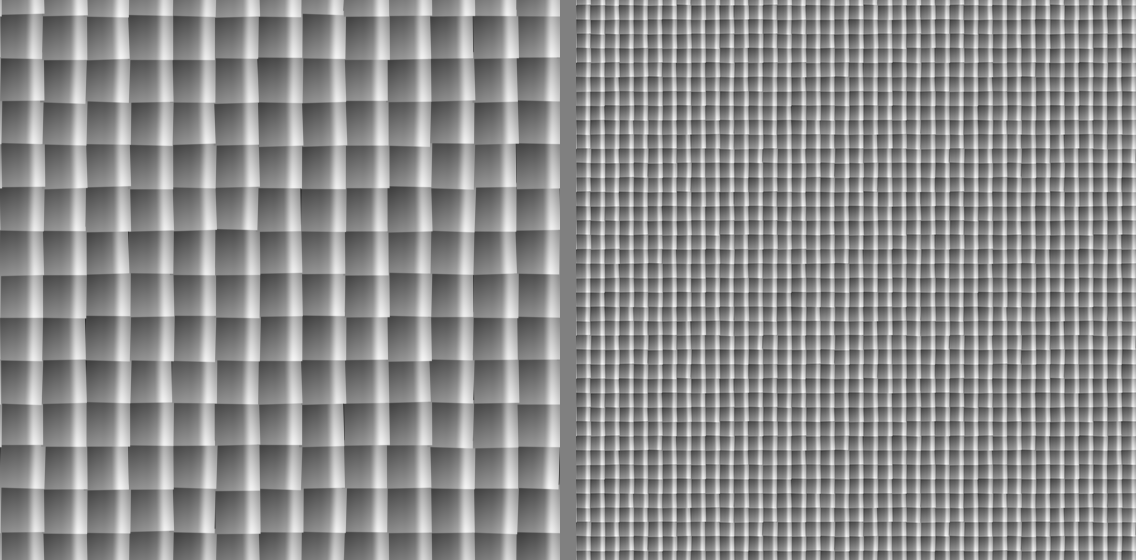
Left: one tile. Right: repeated 3 by 3.
Give the GLSL for this pattern, as a Shadertoy shader.

```glsl
const float TILES = 13.0;                  // repeats across and down
const vec2 GRID_SHIFT = vec2(0.015, 0.636); // lower left corner of the grid, in tiles
const vec2 UNDERLAP = vec2(0.05, 0.12);    // hidden part at the left and top
const float SHIFT = 0.034;                 // random displacement
const float TURN = 0.036;                  // random rotation, radians
const float TILT = 0.05;                   // random sideways slope
const float LIFT = 0.02;                   // random height offset
const float EDGE_SIDE = 0.012;             // half width of the side edge
const float EDGE_FRONT = 0.022;            // half width of the front edge
const float BASE_HEIGHT = 0.27;
const float SLOPE = 0.26;                  // rise from the top to the front edge
const float GAP_HEIGHT = 0.06;

vec3 hash32(vec2 p) {
    vec3 q = fract(p.xyx * vec3(0.1031, 0.1030, 0.0973));
    q += dot(q, q.yxz + 33.33);
    return fract((q.xxy + q.yzz) * q.zyx);
}

// Cross section: a shallow pan on the left, a raised roll on the right
float rollProfile(float x) {
    float pan = 0.04 * smoothstep(0.0, 0.35, x) + 0.08 * smoothstep(0.35, 0.66, x);
    float roll = 0.29 * smoothstep(0.59, 0.79, x);
    float shoulder = 0.13 * smoothstep(0.79, 1.02, x);
    return pan + roll - shoulder;
}

float tileHeight(vec2 p, vec3 rnd) {
    float tilt = TILT * (rnd.x - 0.5) * (2.0 * p.x - 1.0);
    float lift = LIFT * (2.0 * rnd.y - 1.0);
    return BASE_HEIGHT + SLOPE * (1.0 - p.y) + rollProfile(p.x) + tilt + lift;
}

float tileCoverage(vec2 p, float pixel) {
    float side = max(EDGE_SIDE, pixel);
    float front = max(EDGE_FRONT, pixel);
    float across = smoothstep(-side, side, p.x + UNDERLAP.x)
                 * smoothstep(-side, side, 1.0 - p.x);
    float along = smoothstep(-front, front, p.y)
                * smoothstep(-front, front, 1.0 + UNDERLAP.y - p.y);
    return across * along;
}

void mainImage(out vec4 fragColor, in vec2 fragCoord) {
    vec2 grid = fragCoord / iResolution.xy * TILES - GRID_SHIFT;
    float pixel = 0.75 * TILES / min(iResolution.x, iResolution.y);
    vec2 cell = floor(grid);
    float height = GAP_HEIGHT;

    // Lay tiles upward and leftward, each overlapping those before it
    for (int row = -1; row <= 1; row++) {
        for (int col = 1; col >= -1; col--) {
            vec2 id = cell + vec2(col, row);
            vec2 wrapped = mod(id, TILES);
            vec3 place = 2.0 * hash32(wrapped + 7.0) - 1.0;
            vec3 shade = hash32(wrapped + 61.0);

            // Local position after displacement and rotation about the centre
            vec2 p = grid - id - 0.5 - SHIFT * place.xy;
            float angle = TURN * place.z;
            float c = cos(angle);
            float s = sin(angle);
            p = vec2(c * p.x + s * p.y, c * p.y - s * p.x) + 0.5;

            height = mix(height, tileHeight(p, shade), tileCoverage(p, pixel));
        }
    }
    fragColor = vec4(vec3(clamp(height, 0.0, 1.0)), 1.0);
}
```
